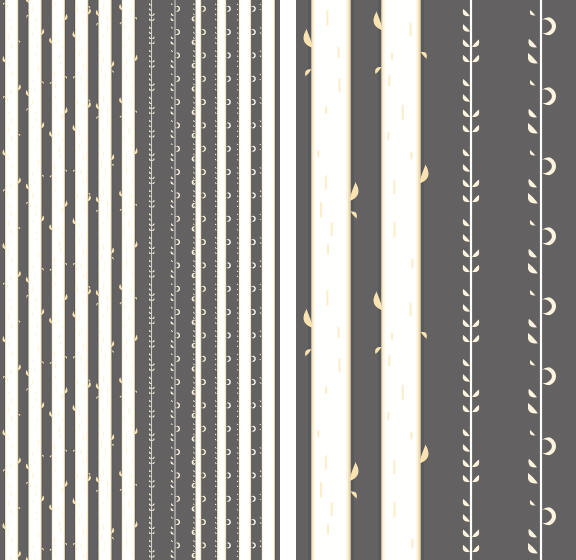
Left, the full canvas; right, a detail of the centre.
A WebGL 2 fragment shader for this pattern:

```glsl
#version 300 es
precision highp float;
// Twelve upright stripes on grey: six birch trunks with bark dashes and
// sparse leaves, then two thin vines and four widening bands with curls.
// Each column is a local cell; its ornaments repeat down the canvas by mod.

#define COLUMNS 12.0
#define CELL 32.0          // column width in design units
#define TRUNK_PERIOD 128.0 // vertical repeat of the trunk leaves
#define VINE_PERIOD 32.0   // vertical repeat of the vine ornaments
#define TRUNK_HALF 9.0
#define GREY vec3(0.387, 0.382, 0.380)
#define SHADE vec3(0.34, 0.35, 0.36)
#define WHITE vec3(1.0, 1.0, 0.995)
#define CREAM vec3(1.0, 0.96, 0.87)
#define TAN vec3(0.93, 0.85, 0.70)
#define LEAF vec3(0.98, 0.89, 0.69)

uniform vec2 u_resolution;
out vec4 fragColor;

float unit; // size of one pixel in design units

// Phases of the trunk ornaments, one per column
const float LEFT_LEAF[6] = float[6](82.0, 0.0, 56.0, 48.0, 18.0, 10.0);
const float RIGHT_LEAF[6] = float[6](120.0, 44.0, 24.0, 16.0, 88.0, 80.0);
const float LEFT_BUD[6] = float[6](5.0, 22.0, 114.0, 106.0, 33.0, 32.0);
const float RIGHT_BUD[6] = float[6](57.0, 113.0, 106.0, 10.0, 98.0, 25.0);

float hash(vec2 p) {
    return fract(sin(dot(p, vec2(127.1, 311.7))) * 43758.55);
}

float cover(float d) {
    return clamp(0.5 - d / unit, 0.0, 1.0);
}

// Signed offset to the nearest repeat of a phase
float wrap(float y, float phase, float period) {
    return mod(y - phase + 0.5 * period, period) - 0.5 * period;
}

// Pointed, slightly curved leaf; x runs outward, y runs up
float leaf(vec2 q, float len, float width, float tilt) {
    float c = cos(tilt), s = sin(tilt);
    q = vec2(c * q.x - s * q.y, s * q.x + c * q.y);
    float t = q.y / len;
    q.x += 0.3 * len * (t * t - 0.4);
    return abs(q.x) - width * (1.0 - t * t);
}

// Open curl whose stroke tapers away toward the stem
float curl(vec2 q, float radius) {
    float stroke = 0.45 + 0.3 * q.x * 3.6 / radius;
    return abs(length(q * vec2(1.0, 1.05)) - radius) - min(stroke, 0.95);
}

float trunkLeaves(float out_, float y, bool right, int c) {
    float big = right ? RIGHT_LEAF[c] : LEFT_LEAF[c];
    float bud = right ? RIGHT_BUD[c] : LEFT_BUD[c];
    float d = leaf(vec2(out_ - 1.4, -wrap(y, big, TRUNK_PERIOD)), 4.6, 1.5, 0.35);
    return min(d, leaf(vec2(out_ - 1.6, -wrap(y, bud, TRUNK_PERIOD)), 2.0, 0.8, -0.7));
}

float barkDashes(float x, float y, float col) {
    float d = 1e3;
    for (int i = 0; i < 9; i++) {
        vec2 id = vec2(float(i), col);
        float cx = (hash(id) - 0.5) * 12.0;
        float cy = (float(i) + hash(id + 17.0)) * TRUNK_PERIOD / 9.0;
        float len = 1.2 + 2.4 * hash(id + 41.0);
        vec2 q = abs(vec2(x - cx, wrap(y, cy, TRUNK_PERIOD))) - vec2(0.45, len);
        d = min(d, max(q.x, q.y));
    }
    return d;
}

float vineOrnaments(float out_, float y, bool right, float col) {
    float d = 1e3;
    if (right && col > 6.5 && col < 10.5)
        d = curl(vec2(out_ - 1.8, wrap(y, 12.0, VINE_PERIOD)), 3.6);
    if (!right && col == 8.0)
        d = curl(vec2(out_ - 1.2, wrap(y, 26.0, VINE_PERIOD)), 3.0);
    for (int i = 0; i < 4; i++) {
        float k = float(i);
        if (right && (col > 6.5 || i < 2)) continue;
        if (col == 7.0 && i == 1) continue;
        if (col > 10.5 && i > 1) continue;
        float size = col == 6.0 ? 2.3 : col == 7.0 ? 1.7 + 0.5 * k : 1.5;
        vec2 q = vec2(out_ - (col == 7.0 ? 3.6 : 1.9), -wrap(y, 6.0 + 7.0 * k, VINE_PERIOD));
        d = min(d, leaf(q, size, size * 0.38, 0.75));
    }
    return d;
}

void main() {
    unit = COLUMNS * CELL / u_resolution.x;
    vec2 p = vec2(gl_FragCoord.x, u_resolution.y - gl_FragCoord.y) * unit;
    float col = clamp(floor(p.x / CELL), 0.0, COLUMNS - 1.0);
    float x = p.x - (col + 0.5) * CELL;
    bool trunk = col < 5.5, thin = col > 5.5 && col < 7.5, right = x > 0.0;
    float halfWidth = trunk ? TRUNK_HALF : thin ? 0.5 : min(TRUNK_HALF, 4.0 + 2.2 * (col - 8.0));
    float edge = abs(x) - halfWidth; // outward distance from the stripe

    // Ground with a faint shade beside the broad stripes
    vec3 color = GREY;
    if (!thin) color = mix(color, SHADE, cover(edge - 1.5));

    // Leaves and curls
    float ornament = trunk ? trunkLeaves(edge, p.y, right, int(col)) : vineOrnaments(edge, p.y, right, col);
    color = mix(color, trunk ? LEAF : mix(CREAM, WHITE, step(8.5, col) * 0.6), cover(ornament));

    // Stripe: tan rim, cream inner rim, white core
    color = mix(color, thin ? WHITE : right ? TAN : mix(TAN, CREAM, 0.35), cover(edge));
    if (!thin) {
        color = mix(color, CREAM, cover(edge + (right ? 1.1 : 0.7)));
        color = mix(color, WHITE, cover(edge + (right ? 2.1 : 1.6)));
    }
    if (trunk) color = mix(color, mix(CREAM, LEAF, 0.5), cover(max(barkDashes(x, p.y, col), edge + 1.0)));
    fragColor = vec4(color, 1.0);
}
```
